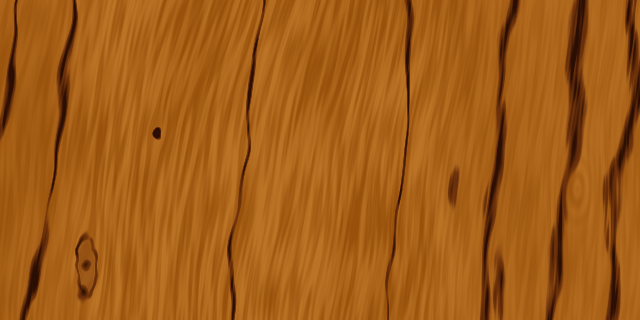
Reproduce this texture procedurally as a WebGL 2 fragment shader.

```glsl
#version 300 es
precision highp float;

uniform vec2 u_resolution;
out vec4 fragColor;

vec2 gradientAt(vec2 cell) {
  float angle = 6.2832 * fract(sin(dot(cell, vec2(127.1, 311.7))) * 43758.5);
  return vec2(cos(angle), sin(angle));
}

float gradientNoise(vec2 p) {
  vec2 c = floor(p), f = p - c;
  vec2 w = f * f * f * (f * (f * 6.0 - 15.0) + 10.0);
  vec2 e = vec2(1.0, 0.0);
  float low = mix(dot(gradientAt(c), f), dot(gradientAt(c + e), f - e), w.x);
  float high = mix(dot(gradientAt(c + e.yx), f - e.yx), dot(gradientAt(c + 1.0), f - 1.0), w.x);
  return mix(low, high, w.y);
}

// Dark wandering vein that rises from x = base
float vein(vec2 p, float base, float width, float fray) {
  float lean = 0.08 + 0.1 * exp(-4.0 * max(base, 0.0));
  float seed = base * 37.0;
  float path = base + lean * p.y + 0.06 * gradientNoise(vec2(p.y * 2.3, seed))
             + 0.02 * gradientNoise(vec2(p.y * 7.0, seed + 5.3));
  float swell = 0.9 + 1.3 * gradientNoise(vec2(p.y * 3.5, seed + 9.7));
  float d = (p.x - path) / (width * max(swell, 0.4));
  float core = exp(-d * d) * (0.8 + 0.9 * fray);
  float halo = 0.26 * exp(-abs(d) * 0.8) * (0.7 + fray);
  return max(core, halo);
}

// Soft elliptical blot
float blot(vec2 p, vec2 center, vec2 radius) {
  vec2 q = (p - center) / radius;
  return exp(-dot(q, q));
}

// Pull the grain coordinate apart around a knot
float deflect(vec2 p, vec2 center, vec2 radius) {
  return 0.7 * (p.x - center.x) * blot(p, center, radius * 1.5);
}

void main() {
  vec2 p = gl_FragCoord.xy / u_resolution.y;
  vec2 eye = vec2(0.27, 0.17), eyeSize = vec2(0.034, 0.11);
  vec2 paleEye = vec2(1.805, 0.41), paleSize = vec2(0.045, 0.1);
  vec2 pin = vec2(0.495, 0.583);

  // Grain coordinate, leaning most in the middle
  float bend = 0.5 + 0.9 * exp(-2.0 * (p.x - 0.9) * (p.x - 0.9));
  float across = p.x - bend * (0.08 * p.y + 0.06 * p.y * p.y)
               + 0.03 * gradientNoise(p * vec2(2.5, 2.0) + 3.1);
  across -= deflect(p, eye, eyeSize) + deflect(p, paleEye, paleSize)
          + deflect(p, pin, vec2(0.02, 0.04));

  // Lance-shaped streaks at three scales
  float broad = gradientNoise(vec2(across * 22.0, p.y * 2.0));
  float streak = gradientNoise(vec2(across * 62.0, p.y * 4.5) + 17.0);
  float fine = gradientNoise(vec2(across * 125.0, p.y * 8.0) + 41.0);
  float patchy = gradientNoise(p * vec2(3.0, 1.5) + 8.0);

  float contrast = mix(0.45, 1.0, smoothstep(0.1, 0.4, p.x) * (1.0 - smoothstep(1.2, 1.6, p.x)));
  float lance = smoothstep(-0.25, 0.25, streak) - 0.5;
  float tone = 0.52 + contrast * (0.55 * lance + 0.4 * fine + 0.5 * broad) + 0.35 * patchy;
  tone -= 0.2 * (1.0 - smoothstep(0.0, 0.25, p.x));

  // Pale growth rings
  float ring = length((p - paleEye) / paleSize);
  tone += 0.2 * sin(ring * 11.0 + 2.0 * broad) * exp(-ring * ring);

  // Long veins, crowded toward the right
  float fray = streak + 0.6 * fine + 0.4 * broad;
  float ink = vein(p, -0.12, 0.011, fray);
  for (int i = 0; i < 6; i++) {
    float k = float(i);
    float base = 0.07 + 0.62 * k - 0.047 * k * k + 0.1 * sin(k);
    float width = abs(k - 1.5) < 1.0 ? 0.0065 : 0.012 + 0.0015 * k;
    ink = max(ink, vein(p, base, width, fray));
  }

  // Short torn stubs between the veins
  for (int i = 0; i < 2; i++) {
    float k = float(i);
    vec2 center = vec2(1.42 + 0.14 * k, 0.41 - 0.31 * k);
    vec2 warped = p + vec2(0.02 * gradientNoise(vec2(p.y * 9.0, k)), 0.0);
    float stub = blot(warped, center, vec2(0.016, 0.06 + 0.06 * k));
    ink = max(ink, stub * (0.65 + 0.9 * fray));
  }

  // Eye knot: rim, pupil and dark foot
  vec2 rough = p + 0.012 * vec2(gradientNoise(p * 25.0), gradientNoise(p * 25.0 + 50.0));
  float r = length((rough - eye) / eyeSize);
  float rim = (r - 0.85) / 0.16;
  ink = max(ink, exp(-rim * rim) * (0.45 + 0.6 * fray));
  ink = max(ink, 0.22 * (1.0 - smoothstep(0.6, 1.0, r)));
  ink = max(ink, 0.75 * blot(rough, eye, vec2(0.012, 0.017)));
  ink = max(ink, 0.85 * blot(rough, eye - vec2(0.01, 0.085), vec2(0.016, 0.026)));

  // Pin knot
  float pinRadius = length((rough - pin) / vec2(0.014, 0.024));
  ink = max(ink, 1.0 - smoothstep(0.65, 1.15, pinRadius));

  vec3 color = mix(vec3(0.595, 0.315, 0.04), vec3(0.735, 0.455, 0.15), clamp(tone, 0.0, 1.0));
  color = mix(color, vec3(0.43, 0.195, 0.04), smoothstep(0.1, 0.42, ink));
  color = mix(color, vec3(0.17, 0.055, 0.012), smoothstep(0.4, 0.95, ink));
  fragColor = vec4(color, 1.0);
}
```
